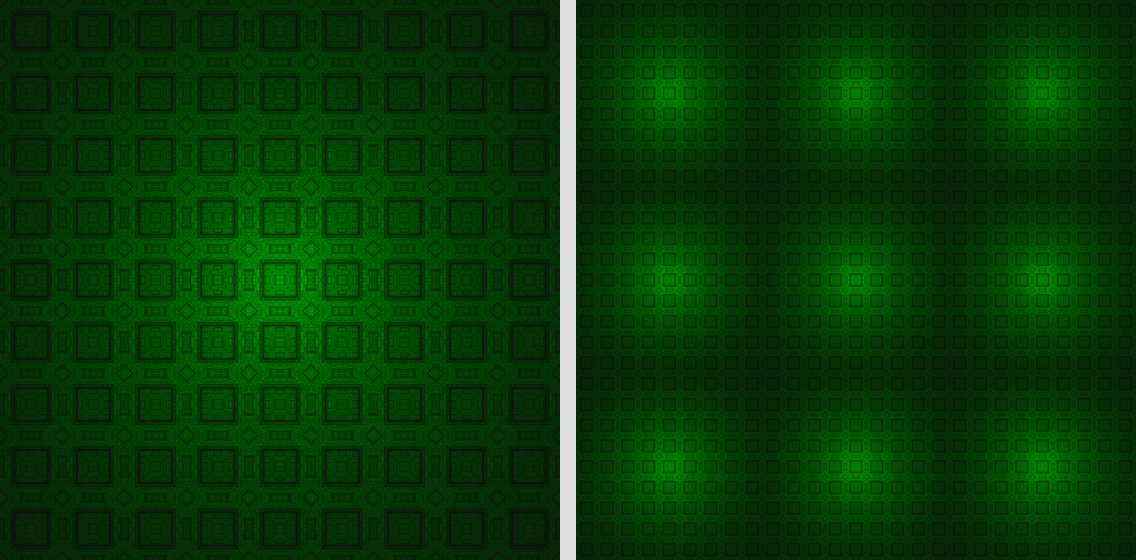
Left, the tile; right, the same tile 3 across and 3 down.
This pattern is drawn by a Shadertoy shader. Its source:

```glsl
float hash(vec2 p) {
    vec3 h = fract(p.xyx * vec3(0.1031, 0.1030, 0.0973));
    h += dot(h, h.yzx + 33.33);
    return fract((h.x + h.y) * h.z);
}

float noise(vec2 p) {
    vec2 i = floor(p), f = fract(p);
    f = f * f * (3.0 - 2.0 * f);
    return mix(mix(hash(i), hash(i + vec2(1, 0)), f.x),
               mix(hash(i + vec2(0, 1)), hash(i + 1.0), f.x), f.y);
}

float box(vec2 p, vec2 halfSize) {
    vec2 d = abs(p) - halfSize;
    return max(d.x, d.y);
}

// Coverage of a soft line of the given half width along the zero of d
float stroke(float d, float halfWidth, float soft) {
    return 1.0 - smoothstep(halfWidth - soft, halfWidth + soft, abs(d));
}

// Panel with pinched long sides; p.y runs along its length
float panel(vec2 p, float soft) {
    float d = box(p, vec2(0.058 + 0.7 * p.y * p.y, 0.17));
    float ink = 0.1 * (1.0 - smoothstep(-soft, soft, d));
    ink = max(ink, 0.42 * stroke(d, 0.013, soft));
    ink = max(ink, 0.42 * stroke(abs(p.y) - 0.145, 0.014, soft) * step(d, 0.0));
    ink = max(ink, 0.22 * stroke(d + 0.032, 0.006, soft));
    return max(ink, 0.28 * stroke(box(p, vec2(0.018, 0.065)), 0.007, soft));
}

// Square medallion with a broad frame and a small geometric field
float medallion(vec2 q, float soft) {
    float edge = max(q.x, q.y);
    vec2 s = q.x > q.y ? q.yx : q;
    float ink = 0.12 * (1.0 - smoothstep(0.315, 0.335, edge));
    ink = max(ink, 0.46 * stroke(edge - 0.318, 0.013, soft));
    ink = max(ink, 0.30 * stroke(edge - 0.293, 0.018, soft));
    ink = max(ink, 0.60 * stroke(edge - 0.268, 0.019, soft));

    float field = 0.40 * stroke(edge - 0.080, 0.013, soft);
    field = max(field, 0.25 * stroke(edge - 0.030, 0.009, soft));
    field = max(field, 0.38 * stroke(box(s - vec2(0.0, 0.205), vec2(0.065, 0.032)), 0.011, soft));
    field = max(field, 0.34 * stroke(box(q - 0.205, vec2(0.040)), 0.010, soft));
    field = max(field, 0.36 * stroke(length(q - 0.128), 0.020, soft));
    field = max(field, 0.26 * stroke(s.x - 0.115, 0.008, soft) * step(0.12, s.y));
    return max(ink, field * step(edge, 0.25));
}

// Diamond where four cells meet
float diamond(vec2 c, float soft) {
    float d = c.x + c.y;
    float ink = 0.45 * stroke(d - 0.135, 0.018, soft);
    ink = max(ink, 0.20 * stroke(d - 0.080, 0.009, soft));
    return max(ink, 0.24 * stroke(d - 0.190, 0.009, soft));
}

// Curling lines in the band between the medallions
float scrolls(vec2 q, float soft) {
    vec2 s = q.x > q.y ? q.yx : q;
    float warp = 0.05 * (noise(q * 14.0 + 3.0) - 0.5);
    float curl = length(s - vec2(0.255, 0.420)) + warp;
    float ink = 0.24 * stroke(curl - 0.040, 0.008, soft);
    ink = max(ink, 0.24 * stroke(s.y - 0.367 + warp, 0.008, soft));
    float vein = noise(q * 19.0 + 5.0) - 0.5;
    ink = max(ink, 0.20 * stroke(vein, 0.08, 0.08));
    return ink * smoothstep(0.330, 0.342, s.y);
}

void mainImage(out vec4 fragColor, in vec2 fragCoord) {
    vec2 uv = fragCoord / iResolution.xy;
    float soft = max(0.012, 6.5 / min(iResolution.x, iResolution.y));

    // Nine mirrored cells each way
    vec2 q = abs(fract(uv * 9.0) - 0.5);
    vec2 c = 0.5 - q;

    float ink = max(medallion(q, soft), diamond(c, soft));
    ink = max(ink, panel(vec2(c.x, q.y), soft));
    ink = max(ink, panel(vec2(c.y, q.x), soft));
    ink = max(ink, scrolls(q, soft));

    // Mottled grain, mirrored with the cell
    float grain = 0.6 * noise(q * 34.0) + 0.4 * noise(q * 67.0 + 11.0);
    float shade = (1.0 - ink) * (1.24 + 0.5 * (grain - 0.5));

    // Glow falling off from the middle
    float glow = 0.083 + 0.43 * exp(-3.15 * length(uv - 0.5));
    float green = glow * shade;
    float veil = max(0.0, 0.048 - 0.145 * green);
    fragColor = vec4(veil, green, veil, 1.0);
}
```
